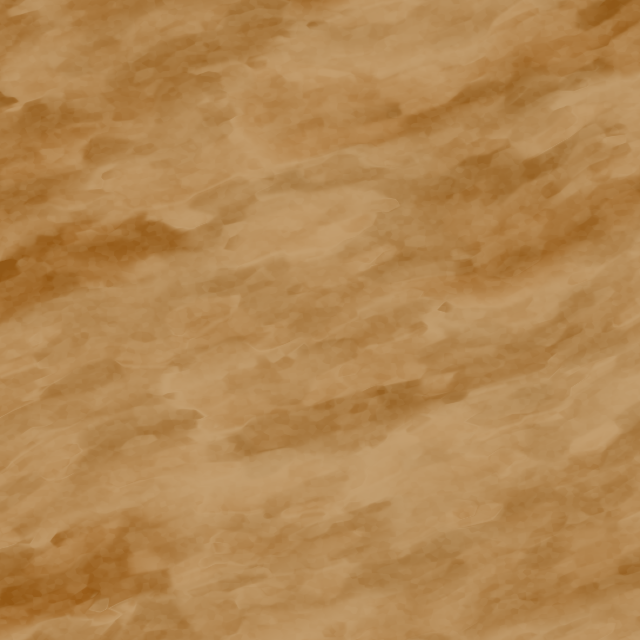
Give the GLSL for this texture, as a three.js fragment shader.

```glsl
#define TILT 0.33
#define BED_SCALE vec2(2.7, 7.4)
#define CELL_FOCUS 12.0
#define DARK_OCHRE vec3(0.62, 0.40, 0.15)
#define PALE_SAND vec3(0.74, 0.59, 0.40)
#define MEAN_TONE 0.60
#define PATCH_DEPTH 0.60
#define STREAK_DEPTH 0.50
#define MOTTLE_DEPTH 0.36
#define GRAIN_DEPTH 0.18
#define VEIN_LIGHT 0.38
#define VEIN_WIDTH 0.15

varying vec2 vUv;

vec2 hash2(vec2 cell) {
  vec2 k = vec2(dot(cell, vec2(127.1, 311.7)), dot(cell, vec2(269.5, 183.3)));
  return fract(sin(k) * 43758.5);
}

// Soft cellular noise: x = blended shade, y = lean to the lower rim, z = gap to the rim
vec3 softCells(vec2 p) {
  vec2 base = floor(p);
  vec2 blend = vec2(0.0);
  float total = 0.0;
  float nearest = 8.0;
  float second = 8.0;
  for (int j = -1; j <= 1; j++) {
    for (int i = -1; i <= 1; i++) {
      vec2 cell = base + vec2(float(i), float(j));
      vec2 toSeed = cell + 0.1 + 0.8 * hash2(cell) - p;
      float d2 = dot(toSeed, toSeed);
      float weight = exp(-CELL_FOCUS * d2);
      blend += weight * vec2(hash2(cell + 41.0).x, toSeed.y);
      total += weight;
      second = min(second, max(nearest, d2));
      nearest = min(nearest, d2);
    }
  }
  return vec3(blend / max(total, 1e-6), sqrt(second) - sqrt(nearest));
}

// Layered sines that bend the beds
vec2 bend(vec2 p) {
  vec2 w = 0.020 * sin(p.yx * vec2(7.0, 5.3) + vec2(1.3, 4.1));
  w += 0.008 * sin(p.yx * vec2(17.0, 12.7) + p * 6.0 + vec2(2.7, 0.6));
  w += 0.003 * sin(p.yx * vec2(41.0, 33.0) + p * 19.0 + vec2(5.2, 3.4));
  return p + w;
}

void main() {
  float c = cos(TILT);
  float s = sin(TILT);
  vec2 p = bend(vUv);
  vec2 bed = vec2(c * p.x + s * p.y, c * p.y - s * p.x);

  // Fine layers first, since they also roughen the larger ones
  vec3 mottle = softCells(bed * BED_SCALE * vec2(5.0, 4.4) + 31.0);
  float grain = softCells(vUv * vec2(95.0, 125.0)).x - 0.5;
  float fleck = softCells(bed * vec2(32.0, 66.0) + 7.0).x - 0.5;
  vec2 rough = vec2(mottle.x - 0.5, fleck) * vec2(0.22, 0.14);
  vec3 streak = softCells(bed * BED_SCALE * vec2(1.9, 2.1) + 13.0 + rough.yx * 2.0);
  vec2 drift = rough + (streak.x - 0.5) * vec2(0.40, 0.20);
  vec3 patches = softCells(bed * BED_SCALE + 5.0 + drift);

  // Cloudy beds, darker along their lower rims and toward the left
  float tone = MEAN_TONE;
  tone += PATCH_DEPTH * (patches.x - 0.5) - 0.22 * patches.y;
  tone += STREAK_DEPTH * (streak.x - 0.5) - 0.12 * streak.y;
  tone += MOTTLE_DEPTH * (mottle.x - 0.5);
  tone += 0.20 * (vUv.x - 0.5) + 0.08 * (vUv.y - 0.5);

  // Broken pale veins along the rims
  float wide = 1.0 - smoothstep(0.0, VEIN_WIDTH * 2.0, patches.z);
  float thin = 1.0 - smoothstep(0.0, VEIN_WIDTH, streak.z);
  float broken = smoothstep(0.35, 0.75, streak.x);
  float sparse = smoothstep(0.50, 0.80, patches.x) * smoothstep(0.3, 0.7, mottle.x);
  tone += VEIN_LIGHT * (wide * (0.25 + 0.6 * broken) + 0.6 * thin * sparse) - 0.07;

  // Grain, then a longer tail toward the darks
  tone += GRAIN_DEPTH * (grain + 1.5 * fleck);
  float offset = tone - MEAN_TONE;
  tone = clamp(tone - 0.45 * offset * offset + 0.02, -0.3, 1.18);

  // Slight drift between orange and olive
  float hue = (streak.x + mottle.x - 1.0) * (1.0 - 0.5 * tone);
  vec3 color = mix(DARK_OCHRE, PALE_SAND, tone) + hue * vec3(0.018, -0.004, -0.018);
  gl_FragColor = vec4(color, 1.0);
}
```
